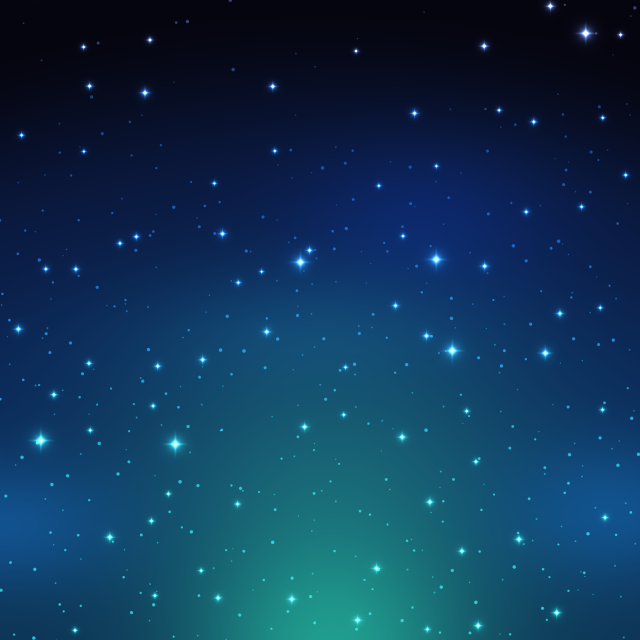
Write a Shadertoy shader that draws this background.

```glsl
// Starry night sky: dark top, blue haze and a teal glow rising from the horizon.

// Three random values per cell, without sine.
vec3 hash3(vec2 p) {
    vec3 q = fract(p.xyx * vec3(0.1031, 0.1030, 0.0973));
    q += dot(q, q.yxz + 33.33);
    return fract((q.xxy + q.yzz) * q.zyx);
}

// Elliptical soft glow, 1 at its centre.
float glow(vec2 p, vec2 centre, vec2 radius) {
    vec2 d = (p - centre) / radius;
    return exp(-dot(d, d));
}

vec3 skyColor(vec2 uv) {
    // Vertical gradient, bent so that darkness reaches lower at the sides
    float height = uv.y + 0.3 * (uv.x - 0.5) * (uv.x - 0.5);
    vec3 sky = mix(vec3(0.05, 0.20, 0.33), vec3(0.04, 0.15, 0.34), smoothstep(0.05, 0.48, height));
    sky = mix(sky, vec3(0.04, 0.10, 0.25), smoothstep(0.45, 0.76, height));
    sky = mix(sky, vec3(0.02, 0.02, 0.06), smoothstep(0.68, 1.0, height));

    // Blue haze, then teal haze and the green horizon
    sky = mix(sky, vec3(0.05, 0.17, 0.47), 0.75 * glow(uv, vec2(0.66, 0.64), vec2(0.20, 0.13)));
    sky = mix(sky, vec3(0.08, 0.34, 0.54), 0.65 * glow(uv, vec2(0.50, 0.46), vec2(0.26, 0.11)));
    sky = mix(sky, vec3(0.09, 0.36, 0.45), 0.90 * glow(uv, vec2(0.52, 0.27), vec2(0.36, 0.20)));
    sky = mix(sky, vec3(0.07, 0.34, 0.59), 0.85 * glow(uv, vec2(0.00, 0.18), vec2(0.20, 0.10)));
    sky = mix(sky, vec3(0.07, 0.34, 0.59), 0.85 * glow(uv, vec2(0.96, 0.20), vec2(0.18, 0.11)));
    return mix(sky, vec3(0.13, 0.64, 0.57), 0.95 * glow(uv, vec2(0.52, -0.02), vec2(0.22, 0.23)));
}

// Star tint by height: cyan near the horizon, blue higher, pale at the top.
vec3 starColor(float y) {
    vec3 tint = mix(vec3(0.12, 0.85, 0.90), vec3(0.10, 0.45, 1.0), smoothstep(0.15, 0.65, y));
    return mix(tint, vec3(0.45, 0.55, 0.95), smoothstep(0.75, 1.0, y));
}

// Small round stars, one at most per cell.
vec3 dotLayer(vec2 p, float cells, float density, float radius, float pixel) {
    vec3 light = vec3(0.0);
    vec2 cell = floor(p * cells);
    for (int j = -1; j <= 1; j++)
    for (int i = -1; i <= 1; i++) {
        vec2 id = cell + vec2(i, j);
        vec3 rnd = hash3(id + cells * 7.0);
        vec2 star = (id + rnd.xy) / cells;
        float present = step(rnd.z, density * mix(1.0, 0.3, smoothstep(0.6, 0.95, star.y)));
        float size = radius * mix(0.55, 1.0, fract(rnd.z * 57.0));
        float disc = 1.0 - smoothstep(size - pixel, size + pixel, length(p - star));
        float shine = mix(0.8, 0.45, smoothstep(0.4, 0.9, star.y));
        light += present * disc * shine * starColor(star.y);
    }
    return light;
}

// Bright stars with a white core, a halo and four tapering rays.
vec3 sparkleLayer(vec2 p, float cells, float density, float radius, float pixel) {
    vec3 light = vec3(0.0);
    vec2 cell = floor(p * cells);
    for (int j = -1; j <= 1; j++)
    for (int i = -1; i <= 1; i++) {
        vec2 id = cell + vec2(i, j);
        vec3 rnd = hash3(id + cells * 13.0);
        vec2 star = (id + 0.08 + 0.84 * rnd.xy) / cells;
        float present = step(rnd.z, density * mix(1.0, 0.65, smoothstep(0.65, 0.95, star.y)));
        float size = radius * mix(0.55, 1.0, fract(rnd.z * 41.0));
        vec2 d = abs(p - star) / size;
        float r2 = dot(d, d);
        float width = 0.05 + 0.4 * pixel / size;
        vec2 taper = max(1.0 - d, 0.0);
        vec2 rays = taper * taper * exp(-d.yx * d.yx / (width * width));
        float core = exp(-30.0 * r2);
        float halo = 0.65 * exp(-6.0 * r2) + 0.12 * exp(-1.5 * r2);
        light += present * (starColor(star.y) * (halo + rays.x + rays.y) + core * vec3(0.75, 0.95, 1.0));
    }
    return light;
}

void mainImage(out vec4 fragColor, in vec2 fragCoord) {
    vec2 uv = fragCoord / iResolution.xy;
    vec2 p = fragCoord / iResolution.y;
    float pixel = 0.7 / iResolution.y;

    // Faint dust, dots, small sparkles and a few large stars
    vec3 light = 0.7 * dotLayer(p, 23.0, 0.45, 0.0015, pixel);
    light += dotLayer(p, 21.0, 0.65, 0.0027, pixel);
    light += sparkleLayer(p, 10.0, 0.75, 0.014, pixel);
    light += sparkleLayer(p, 4.0, 0.65, 0.026, pixel);

    // Screen blend keeps bright cores from clipping harshly
    vec3 color = 1.0 - (1.0 - skyColor(uv)) * (1.0 - clamp(light, 0.0, 1.0));
    fragColor = vec4(color, 1.0);
}
```
